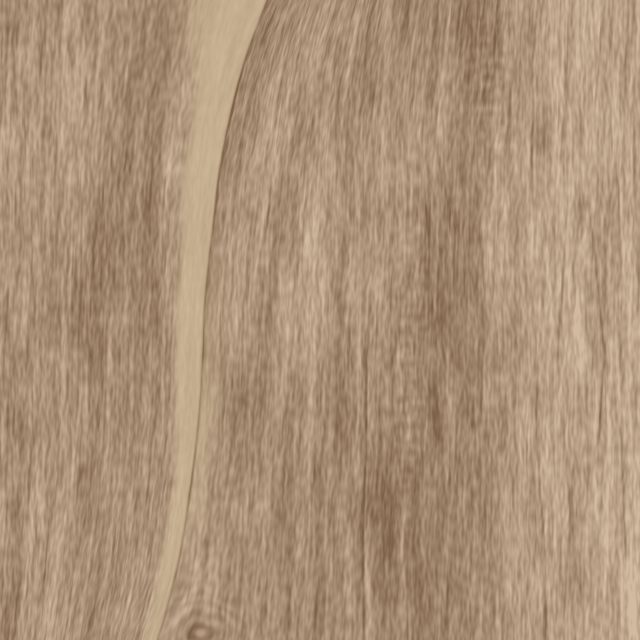
This texture is drawn by a Shadertoy shader. Its source:

```glsl
// Pale brown wood plank: vertical fibres, a cream vein with a dark crack, and a small knot

vec2 randomGradient(vec2 cell) {
    vec3 h = fract(cell.xyx * vec3(0.1031, 0.1030, 0.0973));
    h += dot(h, h.yzx + 33.33);
    float angle = 6.2832 * fract((h.x + h.y) * h.z);
    return vec2(cos(angle), sin(angle));
}

// Gradient noise, roughly -0.7 to 0.7
float noise(vec2 p) {
    vec2 i = floor(p), f = fract(p);
    vec2 u = f * f * f * (f * (f * 6.0 - 15.0) + 10.0);
    vec2 e = vec2(1.0, 0.0);
    float bottom = mix(dot(randomGradient(i), f), dot(randomGradient(i + e.xy), f - e.xy), u.x);
    float top = mix(dot(randomGradient(i + e.yx), f - e.yx), dot(randomGradient(i + e.xx), f - e.xx), u.x);
    return mix(bottom, top, u.y);
}

// Soft bump of the given width around zero
float bump(float x, float width) {
    return exp(-x * x / (width * width));
}

// Horizontal position of the main crack at a height
float crackPath(float y) {
    float t = y - 0.5;
    return 0.32 + t * (0.066 + t * (0.048 + t * 0.416)) + 0.004 * noise(vec2(3.7, y * 7.0));
}

// Fibres from long streaks down to short specks
float fibres(vec2 p) {
    float grain = 0.75 * noise(p * vec2(42.0, 2.5));
    grain += 0.8 * noise(p * vec2(95.0, 7.0) + 17.0);
    grain += 0.95 * noise(p * vec2(170.0, 17.0) + 41.0);
    grain += 0.95 * noise(p * vec2(235.0, 55.0) + 73.0);
    float pores = smoothstep(0.2, 0.5, noise(p * vec2(140.0, 10.0) + 97.0));
    return grain - 0.5 * pores;
}

// Broad light and dark zones across the plank
float zones(vec2 p) {
    float tone = 0.75 * noise(p * vec2(9.0, 1.6) + 5.3) + 0.55 * noise(p * vec2(20.0, 3.0) + 29.0);
    tone += 0.6 * smoothstep(0.74, 0.86, p.x + 0.03 * noise(p.yy * 4.0));
    tone -= 0.3 * bump(p.x - 0.69, 0.08);
    tone += 0.5 * bump(p.x - 0.125, 0.04) * smoothstep(0.6, 0.2, p.y);
    tone -= 0.25 * bump(p.x - 0.2, 0.06);
    tone += 0.7 * bump(p.x - 0.685, 0.012) * bump(p.y - 0.82, 0.07);
    return tone - 0.1;
}

void mainImage(out vec4 fragColor, in vec2 fragCoord) {
    vec2 uv = fragCoord / iResolution.xy;
    float crack = crackPath(uv.y);
    float side = uv.x - crack;

    // Grain bends along the crack and around the knot
    vec2 knotOffset = uv - vec2(0.312, 0.012);
    float knotDistance = length(knotOffset * vec2(1.0, 1.5));
    vec2 p = uv;
    p.x -= (crack - 0.32) * exp(-abs(side) * 5.0);
    p.x -= 0.012 * knotOffset.x / (knotDistance + 0.02) * exp(-knotDistance * 12.0);
    p.x += 0.006 * noise(uv * vec2(5.0, 4.0));

    float grain = fibres(p);
    float tone = zones(p);

    // Curly cross ripples
    float curl = bump(uv.x - 0.64, 0.03) * bump(uv.y - 0.42, 0.25);
    curl += bump(uv.x - 0.765, 0.035) * bump(uv.y - 0.9, 0.18);
    tone += 0.8 * curl * noise(uv * vec2(50.0, 80.0) + 11.0);

    // Cream vein, widening upward, with a soft halo right of the crack
    float veinWidth = 0.016 + 0.05 * uv.y + 0.012 * noise(vec2(8.1, uv.y * 6.0));
    float flare = 0.09 * smoothstep(0.86, 1.0, uv.y);
    float vein = smoothstep(-veinWidth - 0.012 - flare, -veinWidth + 0.008, side);
    vein *= smoothstep(0.002, -0.002, side);
    float halo = smoothstep(0.05, 0.01, side) * step(0.0, side) * bump(uv.y - 0.38, 0.22);
    vein = max(vein, halo * (0.55 + 0.5 * noise(p * vec2(60.0, 10.0))));
    grain *= 1.0 - 0.75 * vein;
    tone = mix(tone, 0.95 + 0.2 * noise(uv * vec2(30.0, 4.0)), vein);
    tone -= 1.5 * bump(side, 0.0023) * (0.75 + 0.5 * noise(vec2(1.3, uv.y * 12.0)));

    // Thin second streak, edged by a dark seam low down
    float streak = uv.x - 0.568 - 0.034 * uv.y * uv.y - 0.004 * noise(vec2(6.2, uv.y * 8.0));
    tone += 0.75 * bump(streak - 0.006, 0.007) * (0.75 + noise(vec2(2.4, uv.y * 6.0)));
    tone -= 1.1 * bump(streak, 0.0022) * smoothstep(0.65, 0.3, uv.y);

    // Wandering hairlines in the light right side
    for (int i = 0; i < 4; i++) {
        float k = float(i);
        float path = 0.838 + 0.047 * k + 0.028 * noise(vec2(k * 7.3 + 0.5, uv.y * 3.5));
        float visible = smoothstep(-0.25, 0.25, noise(vec2(k * 5.1 + 0.4, uv.y * 5.0)));
        tone -= 0.95 * visible * bump(uv.x - path, 0.0022);
    }

    // Knot: dark heart inside fading rings, right of the crack
    float ringDistance = knotDistance + 0.012 * noise(uv * 30.0);
    float rings = sin(ringDistance * 260.0) * exp(-ringDistance * 22.0);
    float knot = smoothstep(-0.002, 0.01, side);
    tone += knot * (0.7 * rings - 0.9 * bump(ringDistance, 0.028));

    float value = clamp(tone + grain, -1.6, 1.4);
    vec3 wood = vec3(0.67, 0.57, 0.47) + value * vec3(0.11, 0.115, 0.115);
    wood += vec3(0.0, 0.005, -0.015) * vein;
    fragColor = vec4(wood, 1.0);
}
```
